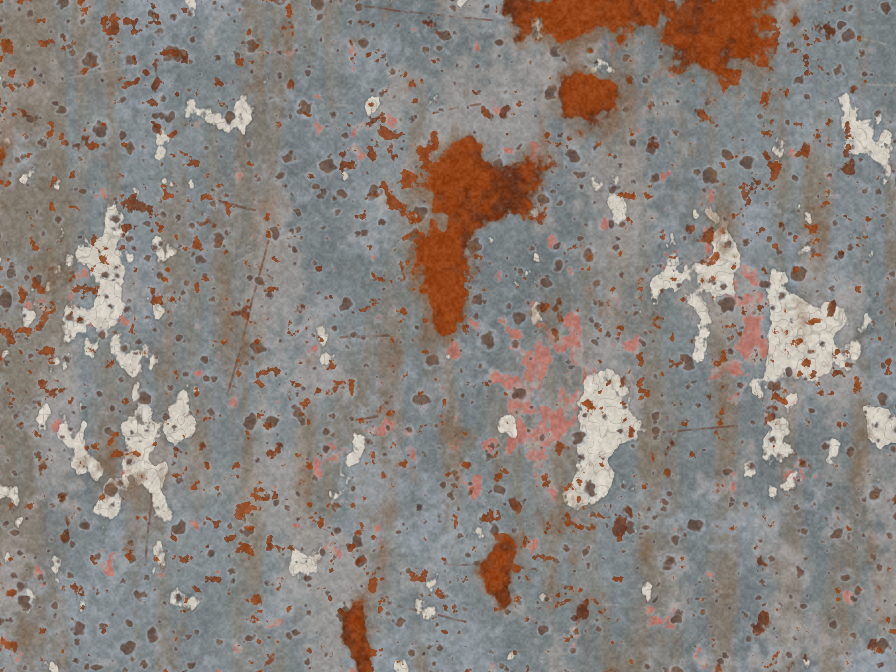
Give the GLSL for this texture, as a Shadertoy shader.

```glsl
const vec3 STEEL = vec3(0.475, 0.505, 0.515);
const vec3 BLUE_BLOOM = vec3(0.60, 0.63, 0.66);
const vec3 PALE_FILM = vec3(0.65, 0.62, 0.60);
const vec3 TAN = vec3(0.52, 0.47, 0.41);
const vec3 CREAM = vec3(0.84, 0.815, 0.77);
const vec3 PINK = vec3(0.73, 0.46, 0.41);
const vec3 RUST = vec3(0.57, 0.25, 0.08);
const vec3 DARK_RUST = vec3(0.38, 0.19, 0.11);
const vec3 RUST_HALO = vec3(0.48, 0.36, 0.27);
const vec3 PIT = vec3(0.30, 0.24, 0.23);
const float FLAKE_EDGE = 0.022;
const int SCRATCHES = 22;

// Cluster centres (xy) and radii (zw), in canvas heights
const vec4 RUST_AREAS[7] = vec4[7](
    vec4(0.70, 0.73, 0.10, 0.07), vec4(0.67, 0.60, 0.04, 0.13),
    vec4(1.08, 0.98, 0.10, 0.11), vec4(0.88, 1.00, 0.13, 0.05),
    vec4(0.89, 0.86, 0.05, 0.05), vec4(0.76, 0.14, 0.03, 0.06),
    vec4(0.54, 0.06, 0.018, 0.08));
const vec4 CREAM_AREAS[8] = vec4[8](
    vec4(0.17, 0.58, 0.07, 0.13), vec4(0.21, 0.33, 0.08, 0.09),
    vec4(0.31, 0.81, 0.07, 0.04), vec4(1.02, 0.60, 0.12, 0.08),
    vec4(0.91, 0.33, 0.07, 0.14), vec4(1.19, 0.47, 0.06, 0.16),
    vec4(1.29, 0.82, 0.07, 0.06), vec4(1.29, 0.34, 0.08, 0.07));
const vec4 PINK_AREAS[3] = vec4[3](
    vec4(0.79, 0.43, 0.11, 0.14), vec4(1.11, 0.50, 0.05, 0.09),
    vec4(0.59, 0.33, 0.04, 0.04));

float hash(vec2 p) {
    vec3 q = fract(vec3(p.xyx) * 0.1031);
    q += dot(q, q.yzx + 33.33);
    return fract((q.x + q.y) * q.z);
}

vec2 hash2(vec2 p) { return vec2(hash(p), hash(p + 57.3)); }

float noise(vec2 p) {
    vec2 i = floor(p), f = fract(p);
    f = f * f * (3.0 - 2.0 * f);
    return mix(mix(hash(i), hash(i + vec2(1, 0)), f.x),
               mix(hash(i + vec2(0, 1)), hash(i + vec2(1, 1)), f.x), f.y);
}

float fbm(vec2 p) {
    float sum = 0.0, amp = 0.516;
    for (int i = 0; i < 5; i++) {
        sum += amp * noise(p);
        p = mat2(1.6, 1.2, -1.2, 1.6) * p + 17.0;
        amp *= 0.5;
    }
    return sum;
}

float blob(vec2 p, vec4 area) {
    vec2 d = (p - area.xy) / area.zw;
    return exp(-dot(d, d));
}

// Corroded pits: x is the dark core, y the pale ring
vec2 pits(vec2 p, float scale, float density, float px) {
    vec2 result = vec2(0.0), cell = floor(p * scale);
    float soft = 1.5 * px * scale;
    for (int y = -1; y <= 1; y++)
    for (int x = -1; x <= 1; x++) {
        vec2 id = cell + vec2(x, y);
        if (hash(id + 9.0) > density) continue;
        float r = mix(0.08, 0.27, pow(hash(id + 31.0), 2.0));
        float d = length(p * scale - id - hash2(id)) + 0.22 * (noise(p * scale * 6.0) - 0.5);
        float core = 1.0 - smoothstep(r - soft, r + soft, d);
        float ring = 1.0 - smoothstep(r, r * 1.7 + soft, d);
        result = max(result, vec2(core, ring));
    }
    return result;
}

float scratch(vec2 p, vec2 a, vec2 b, float width, float px) {
    vec2 d = b - a;
    float t = clamp(dot(p - a, d) / dot(d, d), 0.0, 1.0);
    return 1.0 - smoothstep(width, width + 1.5 * px, length(p - a - d * t));
}

void mainImage(out vec4 fragColor, in vec2 fragCoord) {
    float px = 1.0 / iResolution.y;
    vec2 p = fragCoord * px;
    float fine = fbm(p * 65.0 + 4.0);
    float patches = fbm(p * vec2(5.0, 4.0) + 21.0);
    float streaks = fbm(p * vec2(24.0, 3.0) + 40.0);

    // Weathered steel, tan runs and pale films
    vec3 col = STEEL * (0.93 + 0.28 * (patches - 0.5) + 0.16 * fbm(p * 18.0));
    float tan_ = smoothstep(0.46, 0.72, streaks + 0.3 * (1.0 - smoothstep(0.0, 0.15, p.x)));
    col = mix(col, TAN, 0.75 * tan_);
    float bloom = smoothstep(0.48, 0.72, 0.6 * fbm(p * 9.0 + 70.0) + 0.45 * fine);
    col = mix(col, BLUE_BLOOM, 0.75 * bloom);
    float film = smoothstep(0.52, 0.70, fbm(p * vec2(12.0, 7.0) + 90.0) + 0.25 * (fine - 0.5));
    col = mix(col, PALE_FILM, 0.6 * film);

    // Scratches, mostly shallow in angle
    for (int i = 0; i < SCRATCHES; i++) {
        vec2 id = vec2(i, 3.7);
        vec2 a = hash2(id) * vec2(1.35, 1.0);
        float angle = (hash(id + 5.0) - 0.5) * (i % 3 == 0 ? 3.0 : 0.5);
        vec2 b = a + mix(0.04, 0.24, hash(id + 8.0)) * vec2(cos(angle), sin(angle));
        float line = scratch(p + 0.004 * noise(p * 25.0), a, b, 0.0005, px);
        col = mix(col, i % 2 == 0 ? DARK_RUST : PALE_FILM, 0.5 * line * smoothstep(0.3, 0.6, fine));
    }

    // Peeling pink and cream paint
    float creamMask = 0.0, pinkMask = 0.0;
    for (int i = 0; i < 8; i++) creamMask = max(creamMask, blob(p, CREAM_AREAS[i]));
    for (int i = 0; i < 3; i++) pinkMask = max(pinkMask, blob(p, PINK_AREAS[i]));
    float pinkField = fbm(p * vec2(34.0, 27.0) + 11.0) + 0.30 * pinkMask - 0.77;
    float pink = smoothstep(-FLAKE_EDGE, FLAKE_EDGE, pinkField);
    col = mix(col, BLUE_BLOOM, 0.5 * smoothstep(-0.08, 0.0, pinkField));
    col = mix(col, mix(PINK, PALE_FILM, smoothstep(0.45, 0.68, fine)), 0.9 * pink);
    float creamField = fbm(p * vec2(25.0, 19.0) + 63.0) + 0.34 * creamMask - 0.76;
    float cream = smoothstep(-FLAKE_EDGE, FLAKE_EDGE, creamField);
    col *= 1.0 - 0.15 * smoothstep(-0.06, 0.0, creamField);
    float crack = 1.0 - smoothstep(0.0, 0.07, abs(noise(p * vec2(115.0, 85.0)) - 0.5));
    col = mix(col, CREAM * (1.04 - 0.14 * crack - 0.12 * fine), cream);

    // Pits with mineral rings
    vec2 pit = max(pits(p, 24.0, 0.30, px), pits(p + 3.0, 52.0, 0.25, px));
    col = mix(col, BLUE_BLOOM * 1.08, 0.5 * pit.y);
    col = mix(col, mix(PIT, RUST_HALO, fine), 0.85 * pit.x);

    // Rust stains, halos, runs and spatter
    float rustMask = 0.0;
    vec2 warped = p + 0.05 * (vec2(noise(p * 13.0), noise(p * 13.0 + 30.0)) - 0.5);
    for (int i = 0; i < 7; i++) rustMask = max(rustMask, blob(warped, RUST_AREAS[i]));
    float rough = fbm(p * vec2(26.0, 17.0) + 7.0) - 0.5;
    float rustField = 0.95 * rustMask + 0.9 * rough + 0.5 * (fine - 0.5);
    float halo = smoothstep(0.12, 0.50, rustField + 0.6 * (streaks - 0.5));
    col = mix(col, RUST_HALO, 0.6 * halo);
    float rust = smoothstep(0.42, 0.56, rustField);
    float spatter = smoothstep(0.72, 0.78, fine + 0.30 * (patches - 0.5) + 0.22 * rustMask);
    float spots = smoothstep(0.75, 0.81, fbm(p * vec2(30.0, 24.0) + 130.0) + 0.15 * (fine - 0.5));
    rust = max(rust, 0.85 * max(spatter, spots));
    float heat = smoothstep(0.30, 0.62, 0.5 * fine + 0.5 * streaks + 0.25 * (rustMask - 0.5));
    col = mix(col, mix(DARK_RUST, RUST, heat), 0.95 * rust);

    // Surface grain
    col += 0.07 * (noise(p * 330.0) - 0.5) + 0.07 * (noise(p * 150.0 + 8.0) - 0.5);
    fragColor = vec4(clamp(col, 0.0, 1.0), 1.0);
}
```
